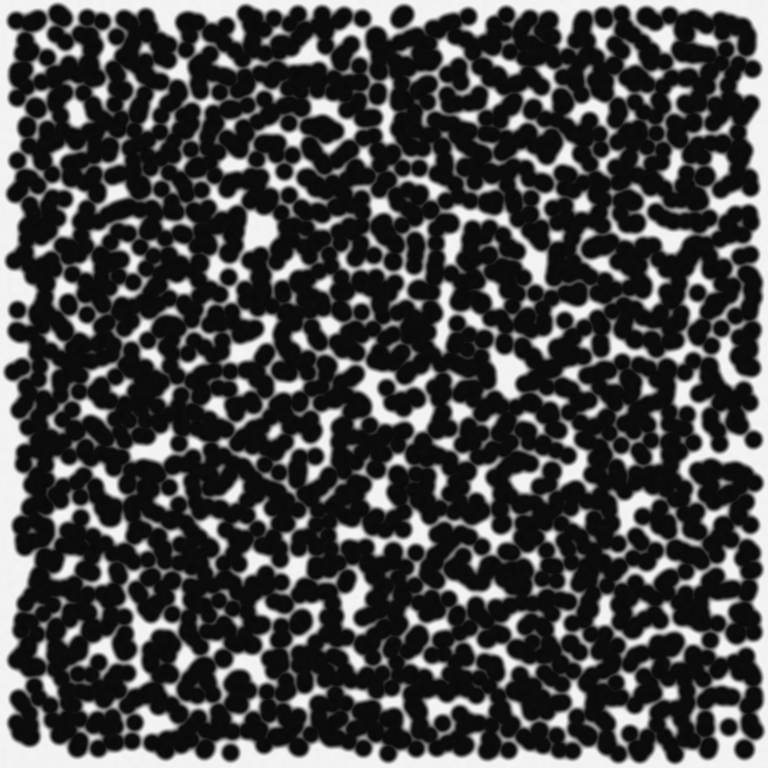
Give the GLSL for this texture, as a Shadertoy shader.

```glsl
// Thousands of small black discs dropped at random on a white sheet, leaving
// irregular scalloped white islands and a thin white rim around the canvas.
// Discs are scattered per grid cell and fused with a soft minimum of distances.

vec2 hash2(vec2 p, float seed)
{
    vec3 q = fract(vec3(p.xyx + seed * 17.31) * vec3(0.1031, 0.1030, 0.0973));
    q += dot(q, q.yzx + 33.33);
    return fract((q.xx + q.yz) * q.zy);
}

float gradientCorner(vec2 cell, vec2 offset, vec2 f)
{
    float angle = 6.2832 * hash2(cell + offset, 9.0).x;
    return dot(vec2(cos(angle), sin(angle)), f - offset);
}

float gradientNoise(vec2 p)
{
    vec2 i = floor(p), f = p - i;
    vec2 u = f * f * f * (f * (f * 6.0 - 15.0) + 10.0);
    float low  = mix(gradientCorner(i, vec2(0, 0), f), gradientCorner(i, vec2(1, 0), f), u.x);
    float high = mix(gradientCorner(i, vec2(0, 1), f), gradientCorner(i, vec2(1, 1), f), u.x);
    return mix(low, high, u.y);
}

// Softly fused signed distance to the discs, in canvas units
float discField(vec2 uv)
{
    const float cells = 24.0;
    const float softness = 0.002;
    float margin = 0.017;
    float cellSize = (1.0 - 2.0 * margin) / cells;
    vec2 p = (uv - margin) / cellSize;
    vec2 home = floor(p);
    float sum = 1e-9;

    for (int y = -1; y <= 1; y++)
    for (int x = -1; x <= 1; x++)
    {
        vec2 cell = home + vec2(x, y);
        // Keep every disc centre inside the margin
        if (any(lessThan(cell, vec2(0.0))) || any(greaterThanEqual(cell, vec2(cells)))) continue;
        for (int k = 0; k < 5; k++)
        {
            vec2 centre = cell + hash2(cell + 5.0, float(k) + 1.0);
            float d = length(p - centre) * cellSize - 0.0115;
            sum += exp(-d / softness);
        }
    }
    return -softness * log(sum);
}

void mainImage(out vec4 fragColor, in vec2 fragCoord)
{
    vec2 uv = fragCoord / iResolution.xy;

    // Blurred edge between ink and paper
    float paper = smoothstep(-0.0042, 0.0042, discField(uv));
    float grey = mix(0.045, 0.95, paper);

    // Faint mottling
    grey += 0.014 * gradientNoise(uv * 110.0);

    fragColor = vec4(vec3(grey), 1.0);
}
```
